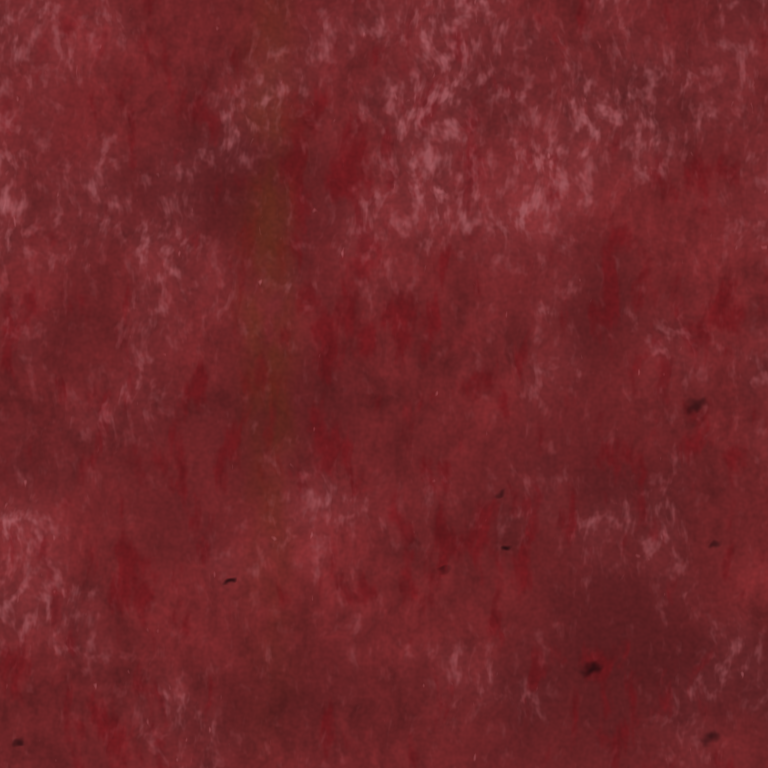
Write a Shadertoy shader that draws this texture.

```glsl
#define BASE_RED    vec3(0.432, 0.145, 0.154)
#define DEEP_RED    vec3(0.415, 0.085, 0.105)
#define SHADE_BROWN vec3(0.325, 0.110, 0.120)
#define PALE_ROSE   vec3(0.660, 0.380, 0.400)
#define RUST_OLIVE  vec3(0.390, 0.175, 0.105)
#define PIT_BLACK   vec3(0.150, 0.050, 0.060)
#define FLECK_SCALE vec2(62.0, 36.0)
#define PATCH_SCALE vec2(6.0, 5.0)
#define CLOUDING    0.32
#define MOTTLING    0.27
#define GRAIN       0.085
#define PIT_COUNT   9

vec2 hash2(vec2 p) {
    vec3 q = fract(vec3(p.xyx) * vec3(0.1031, 0.1030, 0.0973));
    q += dot(q, q.yzx + 33.33);
    return fract((q.xx + q.yz) * q.zy);
}

// Gradient noise, roughly -0.7 to 0.7
float corner(vec2 cell, vec2 offset, vec2 f) {
    float angle = 6.2832 * hash2(cell + offset).x;
    return dot(vec2(cos(angle), sin(angle)), f - offset);
}

float noise(vec2 p) {
    vec2 cell = floor(p), f = p - cell;
    vec2 u = f * f * f * (f * (f * 6.0 - 15.0) + 10.0);
    vec2 e = vec2(1.0, 0.0);
    return mix(mix(corner(cell, e.yy, f), corner(cell, e.xy, f), u.x),
               mix(corner(cell, e.yx, f), corner(cell, e.xx, f), u.x), u.y);
}

float fbm(vec2 p, int octaves) {
    float sum = 0.0, amplitude = 0.6;
    for (int i = 0; i < octaves; i++) {
        sum += amplitude * noise(p);
        p = mat2(1.95, 0.25, -0.25, 1.95) * p + 17.3;
        amplitude *= 0.55;
    }
    return sum;
}

// Soft elliptical weight around a centre
float blob(vec2 p, vec2 centre, vec2 radius) {
    vec2 d = (p - centre) / radius;
    return exp(-dot(d, d));
}

// Small ragged pits scattered over the lower part
float pits(vec2 p) {
    float cover = 0.0;
    vec2 ragged = p + 0.006 * vec2(noise(p * 90.0), noise(p * 90.0 + 41.0));
    for (int i = 0; i < PIT_COUNT; i++) {
        vec2 centre = hash2(vec2(float(i) * 7.0 + 3.0, 19.0));
        vec2 shape = hash2(vec2(float(i) * 5.0 + 11.0, 67.0));
        centre.y *= 0.5;
        float radius = mix(0.005, 0.011, shape.x * shape.x);
        vec2 d = (ragged - centre) * vec2(0.8, 1.15);
        d.y -= 0.4 * d.x;
        float pit = 1.0 - smoothstep(0.1 * radius, 1.5 * radius, length(d));
        cover = max(cover, pit * mix(0.4, 0.9, shape.y));
    }
    return cover;
}

void mainImage(out vec4 fragColor, in vec2 fragCoord) {
    vec2 p = fragCoord / iResolution.xy;
    vec2 warped = p + 0.012 * vec2(noise(p * 16.0), noise(p * 16.0 + 29.0));

    // Broad clouds and smaller upright mottles
    float cloud = fbm(p * 5.0 + 60.0, 4);
    float mottle = fbm(warped * vec2(34.0, 22.0) + 210.0, 4);
    vec3 color = BASE_RED * (1.0 + CLOUDING * cloud + MOTTLING * mottle);
    float shade = fbm(warped * 3.4 + 5.0, 5) + 0.35 * mottle;
    shade += 0.26 * blob(p, vec2(0.2, 0.74), vec2(0.2, 0.12));
    shade += 0.28 * blob(p, vec2(0.88, 0.16), vec2(0.2, 0.16));
    color = mix(color, SHADE_BROWN, 0.75 * smoothstep(0.0, 0.5, shade));

    // Worn vertical streaks of saturated red
    float streak = fbm(warped * vec2(27.0, 11.0) + 80.0, 4) + 0.5 * fbm(p * 4.0 + 33.0, 2);
    streak += 0.2 * blob(p, vec2(0.46, 0.56), vec2(0.16, 0.26));
    float deep = smoothstep(0.1, 0.42, streak);
    color = mix(color, DEEP_RED * (1.0 + MOTTLING * mottle), 0.7 * deep);

    // Rusty run down the wall
    float run = blob(p, vec2(0.352 + 0.03 * noise(vec2(p.y * 4.0, 2.0)), 0.65), vec2(0.034, 0.42));
    run *= smoothstep(-0.45, 0.25, fbm(p * vec2(24.0, 12.0) + 12.0, 3));
    color = mix(color, RUST_OLIVE, 0.7 * run);

    // Pale scuffs gathered in patches, mostly high up and at the left edge
    float wear = 1.1 * fbm(warped * PATCH_SCALE + 91.0, 4) + 0.2 * (p.y - 0.55);
    wear += 0.3 * blob(p, vec2(0.6, 0.83), vec2(0.2, 0.16));
    wear += 0.22 * blob(p, vec2(0.86, 0.86), vec2(0.12, 0.13));
    wear += 0.34 * blob(p, vec2(0.0, 0.85), vec2(0.06, 0.2));
    wear += 0.28 * blob(p, vec2(0.0, 0.2), vec2(0.06, 0.15));
    float haze = smoothstep(-0.1, 0.5, wear);
    float fleck = fbm(warped * FLECK_SCALE + 7.0, 3);
    float scuff = smoothstep(0.02, 0.65, fleck + 0.42 * wear);
    color = mix(color, PALE_ROSE, 0.13 * haze + 0.62 * scuff * mix(0.4, 1.0, haze));

    // Rare bright chips
    float chip = smoothstep(0.36, 0.58, fbm(p * vec2(75.0, 42.0) + 140.0, 2) + 0.14 * wear);
    color = mix(color, PALE_ROSE * 1.1, 0.6 * chip);

    // Pits and fine grain
    color = mix(color, PIT_BLACK, pits(p));
    float grain = noise(p * 120.0) + 0.7 * noise(p * 200.0 + 9.0);
    color *= 1.0 + GRAIN * grain;

    fragColor = vec4(clamp(color, 0.0, 1.0), 1.0);
}
```
